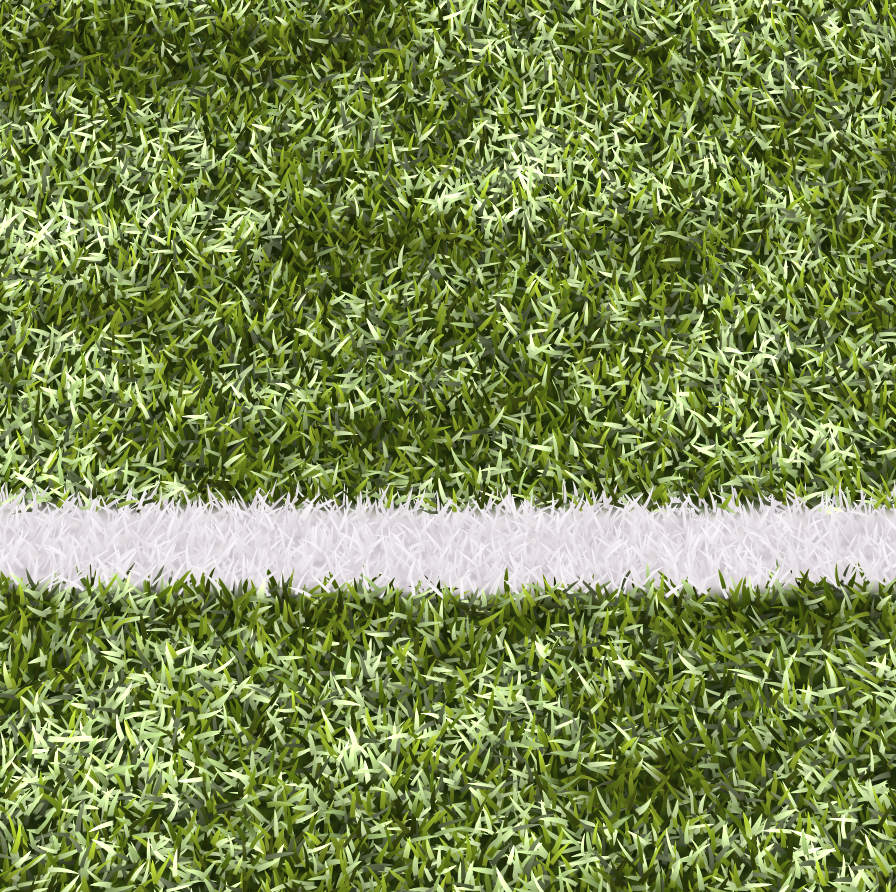
A Shadertoy shader for this texture:

```glsl
// Artificial turf seen at a low angle, crossed by a white painted line of blades.

vec4 hash4(vec2 p) {
    vec4 s = vec4(dot(p, vec2(127.1, 311.7)), dot(p, vec2(269.5, 183.3)),
                  dot(p, vec2(419.2, 371.9)), dot(p, vec2(113.5, 271.9)));
    return fract(sin(s) * 43758.5453);
}

float valueNoise(vec2 p) {
    vec2 i = floor(p), f = fract(p);
    f = f * f * (3.0 - 2.0 * f);
    float low = mix(hash4(i).x, hash4(i + vec2(1, 0)).x, f.x);
    float high = mix(hash4(i + vec2(0, 1)).x, hash4(i + vec2(1, 1)).x, f.x);
    return mix(low, high, f.y);
}

// Painted band in ground coordinates, with slightly wandering edges
float paintedLine(vec2 g, float soft) {
    float wander = 0.012 * (valueNoise(g * vec2(9.0, 1.0)) - 0.5);
    float bottom = 0.353 + wander + 0.02 * g.x * g.x;
    return smoothstep(bottom - soft, bottom + soft, g.y)
         * (1.0 - smoothstep(0.463 - soft, 0.463 + soft, g.y - wander));
}

float spot(vec2 p, vec2 center, vec2 size) {
    vec2 d = (p - center) / size;
    return exp(-dot(d, d));
}

// Broad tone: positive where tufts lie flat and pale, negative in olive folds
float tuftTone(vec2 p) {
    float pale = spot(p, vec2(0.10, 0.77), vec2(0.15, 0.05))
               + spot(p, vec2(0.63, 0.83), vec2(0.17, 0.06))
               + spot(p, vec2(0.06, 0.54), vec2(0.11, 0.07))
               + spot(p, vec2(0.77, 0.54), vec2(0.14, 0.05))
               + spot(p, vec2(0.11, 0.17), vec2(0.14, 0.05))
               + spot(p, vec2(0.53, 0.17), vec2(0.12, 0.04))
               + spot(p, vec2(0.93, 0.06), vec2(0.11, 0.06));
    float fold = spot(p, vec2(0.20, 0.95), vec2(0.30, 0.05))
               + spot(p, vec2(0.52, 0.72), vec2(0.30, 0.022))
               + spot(p, vec2(0.48, 0.52), vec2(0.13, 0.03))
               + spot(p, vec2(0.50, 0.31), vec2(0.70, 0.02))
               + spot(p, vec2(0.70, 0.13), vec2(0.11, 0.03))
               + spot(p, vec2(0.30, 0.09), vec2(0.14, 0.025));
    return pale - fold;
}

// Coverage of one curved, tapering blade; t returns the position along it
float blade(vec2 q, float angle, float len, float bend, float width, float aa, out float t) {
    vec2 dir = vec2(sin(angle), cos(angle));
    t = dot(q, dir) / len;
    if (t < 0.0 || t > 1.0) return 0.0;
    float across = dot(q, vec2(dir.y, -dir.x)) - bend * t * t;
    float body = clamp((width * (1.0 - t * t * t) - abs(across)) / aa + 0.5, 0.0, 1.0);
    return body * smoothstep(0.0, 0.1, t) * smoothstep(1.0, 0.92, t);
}

vec3 grassColor(float pale, float tint) {
    vec3 olive = mix(vec3(0.27, 0.36, 0.05), vec3(0.62, 0.71, 0.19), tint);
    vec3 light = mix(vec3(0.55, 0.65, 0.39), vec3(0.90, 0.98, 0.74), tint);
    return mix(olive, light, pale);
}

void mainImage(out vec4 fragColor, in vec2 fragCoord) {
    vec2 uv = fragCoord / iResolution.y;
    float center = 0.5 * iResolution.x / iResolution.y;

    // Perspective: blades shrink toward the top
    float scale = 1.0 + 0.35 * uv.y;
    vec2 ground = vec2((uv.x - center) * scale, uv.y + 0.175 * uv.y * uv.y);
    float tone = 0.55 * tuftTone(uv) + valueNoise(ground * vec2(10.0, 18.0) + 20.0) - 0.5;

    // Dark soil and the shaded base of the line
    float grain = valueNoise(ground * vec2(90.0, 120.0));
    vec3 soil = mix(vec3(0.08, 0.12, 0.03), vec3(0.22, 0.30, 0.07), grain);
    vec3 paint = mix(vec3(0.78, 0.75, 0.77), vec3(0.93, 0.91, 0.92), grain);
    vec3 color = mix(soil, paint, paintedLine(ground, 0.015));

    // Overlapping layers of blades, each drawn from the far row to the near row
    const float cell = 0.041;
    const int layers = 24;
    float aa = scale / (cell * max(iResolution.y, 300.0));
    for (int k = 0; k < layers; k++) {
        float height = float(k) / float(layers - 1);
        vec2 shift = fract(float(k) * vec2(0.37, 0.618));
        vec2 p = ground / cell + shift;
        vec2 home = floor(p);
        for (int j = 1; j >= -1; j--)
        for (int i = -1; i <= 1; i++) {
            vec2 id = home + vec2(i, j);
            vec4 r = hash4(id + float(k) * 17.3);
            vec2 root = id + r.xy;
            vec2 q = p - root;
            if (dot(q, q) > 1.0) continue;

            // Pale blades lie flat, olive ones stand up, painted ones are long and thin
            vec4 v = hash4(id.yx + float(k) * 9.7 + 51.0);
            vec2 rootGround = (root - shift) * cell + vec2(0.0, 0.018 * (v.w - 0.5));
            float white = step(0.5, paintedLine(rootGround, 0.001));
            float spread = mix(mix(0.8, 1.8, smoothstep(0.4, 0.6, v.x)), 1.0, white);
            float len = mix(mix(0.55, 0.95, r.w), mix(0.75, 0.96, r.w), white);
            float width = mix(0.045, 0.085, v.z) * mix(1.0, 0.75, white);
            float t;
            float mask = blade(q, (2.0 * r.z - 1.0) * spread, len, 0.55 * (v.y - 0.5), width, aa, t);
            if (mask <= 0.0) continue;

            // Light grows from root to tip; some blades stay in the shade
            float pale = smoothstep(0.42, 0.54, v.x + 0.4 * tone);
            float light = mix(0.76, 1.16, t) * mix(0.72, 1.13, height) * (1.0 + 0.3 * tone);
            light *= mix(0.5, 1.06, step(0.22, fract(v.z * 7.0)));
            vec3 green = grassColor(pale, v.w) * light;
            vec3 bright = mix(vec3(0.80, 0.77, 0.79), vec3(0.98, 0.97, 0.98),
                              clamp(0.5 * t + 0.35 * height + 0.5 * v.w - 0.05, 0.0, 1.0));
            color = mix(color, mix(green, bright, white), mask);
        }
    }
    fragColor = vec4(clamp(color, 0.0, 1.0), 1.0);
}
```
